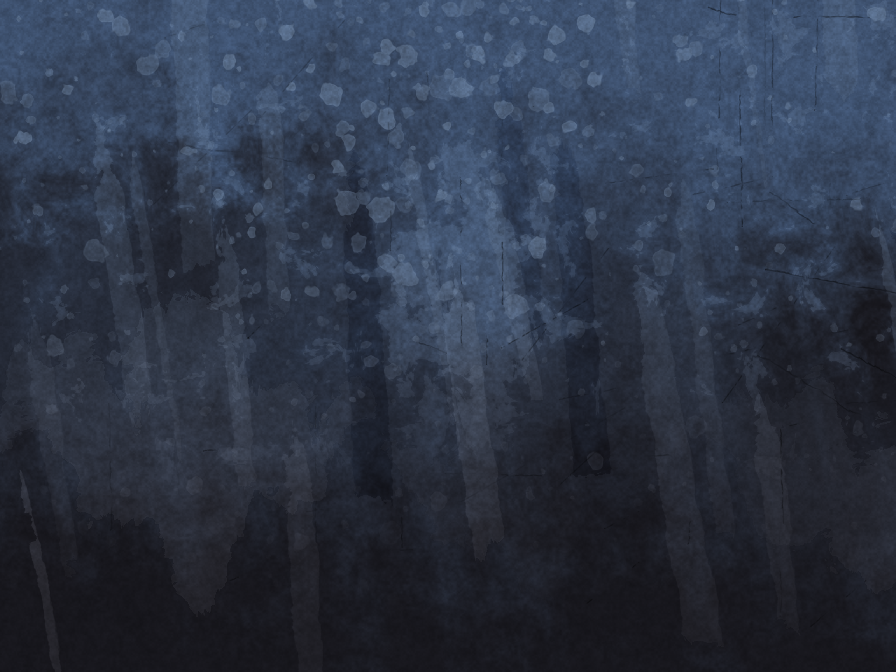
Reproduce this texture procedurally as a WebGL 1 fragment shader.

```glsl
precision highp float;
// Weathered blue-black wall with paint drips, pale spatter, scratches and grime.

uniform vec2 u_resolution;

vec3 random3(vec2 seed) {
  vec3 q = fract(seed.xyx * vec3(0.1031, 0.1030, 0.0973));
  q += dot(q, q.yzx + 33.33);
  return fract((q.xxy + q.yzz) * q.zyx);
}

// Smooth lattice noise from -1 to 1
float mottle(vec2 p) {
  vec2 cell = floor(p);
  vec2 f = smoothstep(0.0, 1.0, p - cell);
  float low = mix(random3(cell).x, random3(cell + vec2(1.0, 0.0)).x, f.x);
  float high = mix(random3(cell + vec2(0.0, 1.0)).x, random3(cell + 1.0).x, f.x);
  return 2.0 * mix(low, high, f.y) - 1.0;
}

// Layered sines, each octave rotated and warped by the one before
float turbulence(vec2 p) {
  float sum = 0.0;
  float amplitude = 0.5;
  for (int i = 0; i < 6; i++) {
    p = mat2(0.8, 0.6, -0.6, 0.8) * p * 1.85 + vec2(1.7, 4.1);
    p += 0.55 * sin(p.yx * 1.2);
    sum += amplitude * sin(p.x) * sin(p.y);
    amplitude *= 0.6;
  }
  return sum;
}

float inside(float dist, float blur) {
  return 1.0 - smoothstep(-blur, blur, dist);
}

float bump(vec2 p, vec2 center, vec2 size) {
  vec2 d = (p - center) / size;
  return exp(-dot(d, d));
}

// Cellular spatter: one ragged droplet per cell, thickest near the top centre
float spatter(vec2 p, float cells, float blur) {
  float light = 0.0;
  vec2 grid = p * cells;
  float ragged = 0.11 * mottle(grid * 3.1) + 0.07 * mottle(grid * 6.3);
  for (int j = -1; j <= 1; j++) {
    for (int i = -1; i <= 1; i++) {
      vec2 cell = floor(grid) + vec2(float(i), float(j));
      vec3 r = random3(cell + cells);
      vec3 q = random3(cell + 7.0 * cells);
      vec2 center = cell + r.xy;
      float density = 0.05 + 1.1 * bump(center / cells, vec2(0.62, 0.88), vec2(0.26, 0.38));
      vec2 offset = (grid - center) * vec2(0.85 + 0.4 * q.z, 1.0);
      float dist = length(offset) - 0.12 - 0.36 * q.x * q.x + ragged;
      float rim = inside(abs(dist + 0.05) - 0.03, blur * cells);
      float drop = inside(dist, blur * cells) * (0.3 + 0.7 * q.y);
      light = max(light, step(r.z, density) * (drop + 0.12 * rim));
    }
  }
  return light;
}

// Long slanted drips with frayed, pointed tops; a few are darker than the wall
float drips(vec2 p, float fray, float blur) {
  float light = 0.0;
  for (int i = 0; i < 22; i++) {
    float n = float(i);
    vec3 r = random3(vec2(n + 3.0, 17.0));
    vec3 q = random3(vec2(n + 9.0, 51.0));
    float span = 0.25 + 0.38 * r.z;
    float fall = 0.28 + 0.9 * r.y - p.y;
    float along = fall / span;
    float width = mix(0.010, 0.034, q.x) * mix(1.0, mix(0.3, 1.5, q.y), along);
    width *= smoothstep(0.0, 0.25, along + 0.15 * fray);
    float axis = 1.4 * (n + r.x) / 22.0 - 0.03 + fall * mix(0.02, 0.22, q.z);
    float dist = abs(p.x - axis + 0.006 * fray) - width + 0.003;
    dist = max(dist, max(-fall, fall - span + 0.05 * fray));
    float strength = q.y > 0.76 ? -0.7 : 0.4 + 0.6 * r.x;
    light += strength * inside(dist, blur) * mix(1.0, 0.6, clamp(along, 0.0, 1.0));
  }
  return clamp(light, -0.8, 1.2);
}

// Thin dark scratches, upright or shallow
float scratches(vec2 p, float fray, float blur) {
  float dark = 0.0;
  for (int i = 0; i < 60; i++) {
    vec3 r = random3(vec2(float(i) + 21.0, 83.0));
    vec3 q = random3(vec2(float(i) + 5.0, 29.0));
    vec2 center = vec2(1.38 * sqrt(r.x), 0.1 + 0.9 * r.y);
    float angle = q.x < 0.3 ? 1.57 + 0.06 * (q.y - 0.5) : 1.6 * (q.y - 0.4);
    vec2 direction = vec2(cos(angle), sin(angle));
    float reach = 0.015 + 0.14 * r.z * r.z;
    vec2 d = p - center;
    d -= direction * clamp(dot(d, direction), -reach, reach);
    float line = inside(length(d + 0.004 * fray) - 0.0008, blur);
    dark = max(dark, line * (0.3 + 0.7 * q.z) * (0.8 + fray));
  }
  return clamp(dark, 0.0, 1.0);
}

void main() {
  vec2 p = gl_FragCoord.xy / u_resolution.y;
  float blur = 0.8 / u_resolution.y;
  float cloud = turbulence(p * 3.0);
  float grain = 0.4 * mottle(p * 47.0) + 0.5 * mottle(p * 101.0) + 0.7 * mottle(p * 211.0);
  float fray = turbulence(p * 19.0 + 7.0) + 0.18 * grain;
  float runs = turbulence(vec2(p.x * 8.0 + p.y, p.y * 1.3));

  // Vertical tone with clouds, a central glow and sooty blotches
  vec2 warped = p + 0.12 * vec2(cloud, fray);
  float tone = p.y + 0.20 * cloud + 0.13 * fray + 0.12 * runs;
  tone += 0.18 * bump(p, vec2(0.70, 0.72), vec2(0.16, 0.35));
  tone -= 0.34 * bump(warped, vec2(0.33, 0.64), vec2(0.14, 0.12));
  tone -= 0.26 * bump(warped, vec2(0.02, 0.58), vec2(0.12, 0.13));
  tone -= 0.36 * bump(warped, vec2(1.24, 0.44), vec2(0.13, 0.17));
  vec3 color = mix(vec3(0.090, 0.089, 0.112), vec3(0.150, 0.174, 0.228), smoothstep(0.0, 0.5, tone));
  color = mix(color, vec3(0.245, 0.322, 0.440), smoothstep(0.4, 1.0, tone));

  // Torn film of paint across the lower part, and peeled patches in the middle
  float crest = 0.44 + 0.09 * sin(p.x * 9.0 + 5.6) + 0.05 * sin(p.x * 27.0) + 0.03 * sin(p.x * 63.0);
  float hem = 0.24 + 0.10 * sin(p.x * 13.0 + 1.0) + 0.05 * sin(p.x * 37.0);
  float film = inside(p.y - crest + 0.06 * fray, blur) * inside(hem - p.y + 0.05 * fray, blur);
  film *= 0.35 + 0.25 * sin(p.x * 5.0 + 0.3);
  float patchShape = 0.5 - bump(p, vec2(0.70, 0.56), vec2(0.11, 0.26)) - 0.8 * fray - 0.3 * cloud;
  float peeled = inside(patchShape, 0.02 + 8.0 * blur) * smoothstep(0.2, 0.5, p.y);

  float light = film + 0.6 * peeled + drips(p, fray, blur);
  float spots = max(spatter(p, 25.0, blur), spatter(p + 3.0, 41.0, blur));
  spots = max(spots, 0.8 * spatter(p + 5.0, 70.0, blur));
  vec3 haze = mix(vec3(0.48, 0.48, 0.53), vec3(0.50, 0.59, 0.70), smoothstep(0.1, 0.7, p.y));
  color = mix(color, haze, 0.19 * light);
  color = mix(color, haze, 0.38 * spots * smoothstep(0.0, 0.8, p.y));

  // Surface wear
  color *= 1.0 - 0.65 * scratches(p, fray, blur);
  color *= 1.0 + 0.10 * grain + 0.08 * (random3(floor(p * 384.0)).x - 0.5);
  gl_FragColor = vec4(color, 1.0);
}
```
